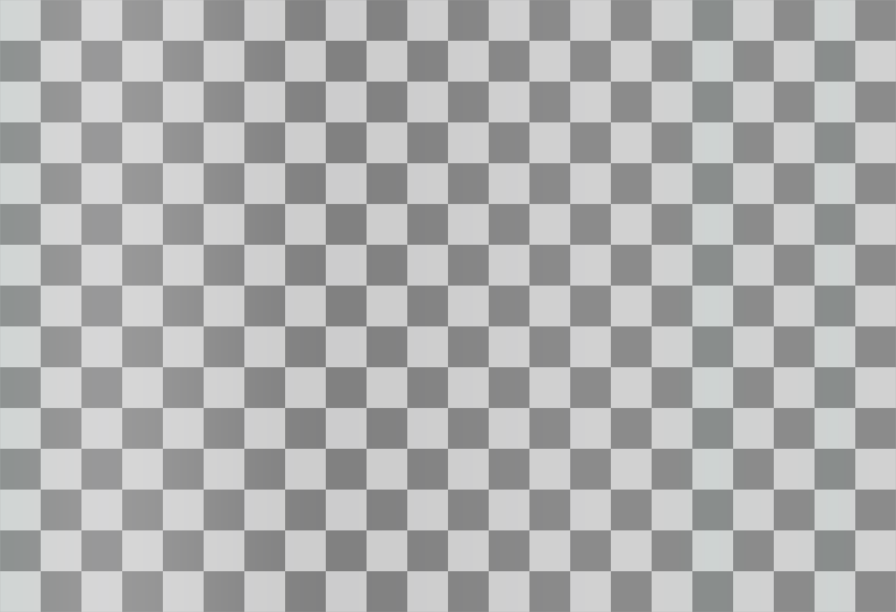
Reproduce this pattern procedurally as a Shadertoy shader.

```glsl
// Two-tone grey checkerboard with soft vertical bands of light and a faint green cast.

const vec2 CELLS = vec2(22.0, 15.0);             // squares across and down
const vec3 LIGHT_TONE = vec3(0.818, 0.818, 0.819);
const vec3 DARK_TONE = vec3(0.545, 0.545, 0.546);
const float LIGHT_GAIN = 0.42;                   // share of the shading on light squares
const float EDGE_SOFTNESS = 0.6;                 // half width of an edge, in pixels

const float LEFT_LEVEL = 0.020;                  // shading at the left border
const float CREST_LEVEL = 0.053;
const float TROUGH_LEVEL = -0.039;
const float CREST_X = 0.115;
const float TROUGH_X = 0.375;
const float PLATEAU_X = 0.68;                    // shading is neutral from here on

const vec3 GREEN_CAST = vec3(-0.009, 0.008, 0.003);
const vec3 CAST_CENTERS = vec3(0.0, 0.795, 0.93);
const vec3 CAST_WIDTHS = vec3(0.045, 0.030, 0.022);

// Signed distance to the nearest cell border, alternating in sign per cell.
vec2 alternatingDistance(vec2 p) {
    return 0.5 - abs(mod(p + 0.5, 2.0) - 1.0);
}

// 1 on light squares, 0 on dark ones, with smoothed borders.
float checker(vec2 uv) {
    vec2 halfWidth = EDGE_SOFTNESS * CELLS / iResolution.xy;
    vec2 side = clamp(alternatingDistance(uv * CELLS) / halfWidth, -1.0, 1.0);
    return 0.5 + 0.5 * side.x * side.y;
}

// Brightness offset: a crest at the left, a trough, then a plateau.
float bandShade(float x) {
    float shade = mix(LEFT_LEVEL, CREST_LEVEL, smoothstep(0.0, CREST_X, x));
    shade = mix(shade, TROUGH_LEVEL, smoothstep(CREST_X, TROUGH_X, x));
    return mix(shade, 0.0, smoothstep(TROUGH_X, PLATEAU_X, x));
}

// Strength of the green cast, summed over its narrow bands.
float castAmount(float x) {
    vec3 d = (x - CAST_CENTERS) / CAST_WIDTHS;
    return dot(exp(-d * d), vec3(1.0));
}

void mainImage(out vec4 fragColor, in vec2 fragCoord) {
    vec2 uv = fragCoord / iResolution.xy;
    float lightMask = checker(uv);

    vec3 color = mix(DARK_TONE, LIGHT_TONE, lightMask);
    color += bandShade(uv.x) * mix(1.0, LIGHT_GAIN, lightMask);
    color += GREEN_CAST * castAmount(uv.x);

    fragColor = vec4(color, 1.0);
}
```
